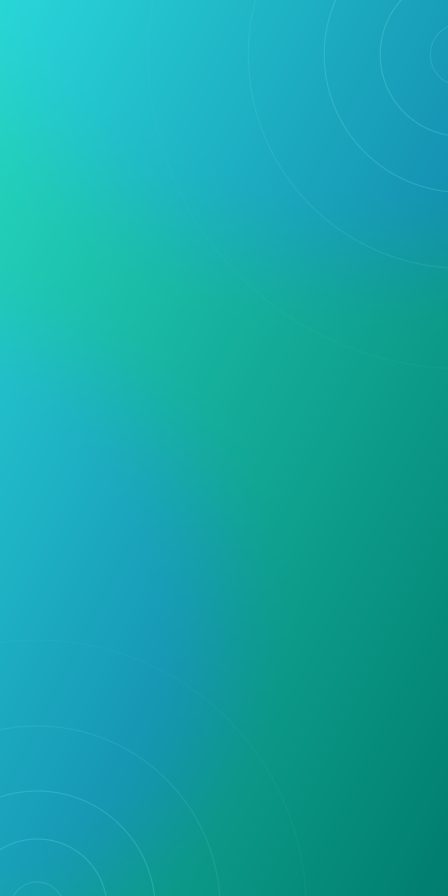
Write a WebGL 1 fragment shader that draws this background.

```glsl
precision highp float;
// Soft teal and blue diagonal gradients with two sets of faint concentric rings.

uniform vec2 u_resolution;

#define BLOB_SOFTNESS 0.18
#define RING_COUNT 5
#define RING_HALF_WIDTH 0.0013
#define RING_STRENGTH 0.25
#define RING_COLOR vec3(0.45, 0.90, 0.91)
#define GREEN_LIGHT vec3(0.15, 0.85, 0.76)
#define GREEN_DARK vec3(0.00, 0.49, 0.43)
#define BLUE_LIGHT vec3(0.16, 0.84, 0.85)
#define BLUE_DARK vec3(0.03, 0.40, 0.60)

// Blurred disc: 1 inside, 0 outside
float softDisc(vec2 p, vec2 center, float radius) {
    float d = distance(p, center) - radius;
    return 1.0 - smoothstep(-BLOB_SOFTNESS, BLOB_SOFTNESS, d);
}

// Radius of the i-th ring; the spacing widens outward
float ringRadius(float i) {
    return 0.0703 + i * (0.12118 + i * (-0.018775 + i * (0.010467 - 0.000875 * i)));
}

// Opacity of a set of thin rings that fade outward
float rings(vec2 p, vec2 center, float scale, float pixel) {
    float d = distance(p, center);
    float maxCover = min(1.0, 2.0 * RING_HALF_WIDTH / pixel);
    float alpha = 0.0;
    for (int n = 0; n < RING_COUNT; n++) {
        float i = float(n);
        float offset = abs(d - scale * ringRadius(i));
        float cover = clamp((RING_HALF_WIDTH - offset) / pixel + 0.5, 0.0, maxCover);
        float fade = exp(-(i - 1.3) * (i - 1.3) / 4.5);
        alpha = max(alpha, cover * fade * RING_STRENGTH);
    }
    return alpha;
}

void main() {
    // Canvas spans 1 by 2 units, origin at the lower left
    float pixel = 2.0 / u_resolution.y;
    vec2 p = gl_FragCoord.xy * pixel;
    vec2 uv = gl_FragCoord.xy / u_resolution;

    // Diagonal ramp from top left to bottom right
    float ramp = 0.5 * (uv.x + 1.0 - uv.y);
    vec3 green = mix(GREEN_LIGHT, GREEN_DARK, ramp);
    vec3 blue = mix(BLUE_LIGHT, BLUE_DARK, ramp);

    // Blue glows at the top and the lower left
    float upperGlow = softDisc(p, vec2(0.78, 2.39), 0.977);
    float lowerGlow = softDisc(p, vec2(-0.208, 0.594), 0.703);
    vec3 color = mix(green, blue, max(upperGlow, lowerGlow));

    // Rings in two opposite corners
    float upperRings = rings(p, vec2(1.031, 1.878), 1.0, pixel);
    float lowerRings = rings(p, vec2(0.083, -0.029), 0.857, pixel);
    color = mix(color, RING_COLOR, max(upperRings, lowerRings));

    gl_FragColor = vec4(color, 1.0);
}
```
